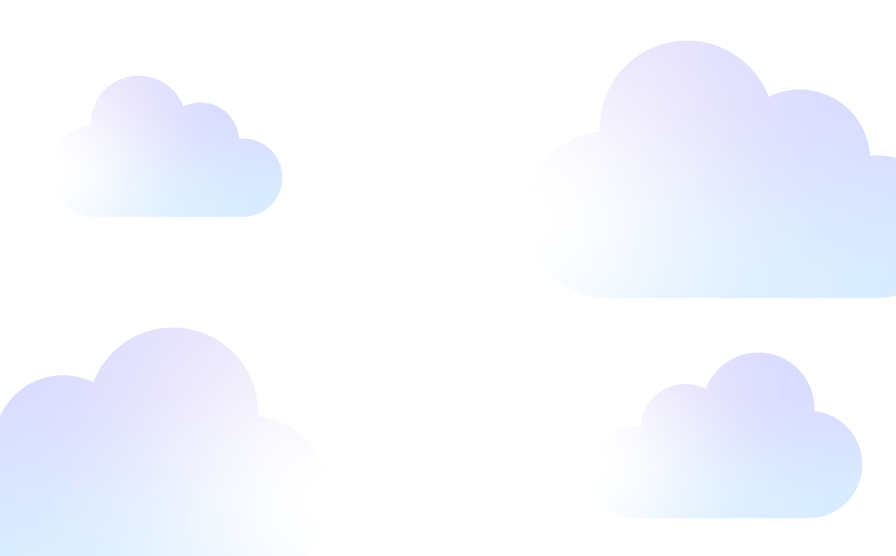
A WebGL 1 fragment shader for this background:

```glsl
precision highp float;
// Four soft pastel clouds with lilac to sky-blue shading on a white background.

uniform vec2 u_resolution;

#define SKY vec3(1.0, 1.0, 1.0)
#define LILAC vec3(0.89, 0.865, 0.985)
#define PERIWINKLE vec3(0.85, 0.86, 1.0)
#define PALE_BLUE vec3(0.85, 0.925, 1.0)
#define GLOW_CENTER vec2(0.0, 0.32)
#define GLOW_FALLOFF 2.0
#define CLOUD_WIDTH 1.645

float circle(vec2 p, vec2 center, float radius) {
  return length(p - center) - radius;
}

float box(vec2 p, vec2 center, vec2 halfSize) {
  vec2 d = abs(p - center) - halfSize;
  return length(max(d, 0.0)) + min(max(d.x, d.y), 0.0);
}

// Signed distance to a cloud of height 1 whose lower left corner is the origin
float cloudDistance(vec2 p) {
  float d = circle(p, vec2(0.324, 0.324), 0.324);
  d = min(d, circle(p, vec2(0.628, 0.661), 0.339));
  d = min(d, circle(p, vec2(1.066, 0.537), 0.273));
  d = min(d, circle(p, vec2(1.368, 0.277), 0.277));
  return min(d, box(p, vec2(0.846, 0.225), vec2(0.522, 0.225)));
}

// Vertical blue to violet blend, fading to white around the lit side
vec3 cloudColor(vec2 p) {
  vec3 top = mix(LILAC, PERIWINKLE, smoothstep(0.3, 1.3, p.x));
  vec3 shade = mix(PALE_BLUE, top, smoothstep(0.05, 0.8, p.y));
  vec2 toGlow = p - GLOW_CENTER;
  float glow = exp(-GLOW_FALLOFF * dot(toGlow, toGlow));
  return mix(shade, vec3(1.0), glow);
}

// facing: 1 puts the tall lobe on the left, -1 mirrors the cloud
// litSide: 0 lights the tall side, 1 lights the low side
vec3 addCloud(vec3 color, vec2 p, vec2 corner, float size, float facing, float litSide) {
  vec2 local = (p - corner) * vec2(facing, 1.0) / size;
  vec2 lit = vec2(mix(local.x, CLOUD_WIDTH - local.x, litSide), local.y);
  float pixel = 1.0 / (u_resolution.y * size);
  float coverage = 1.0 - smoothstep(-0.75 * pixel, 0.75 * pixel, cloudDistance(local));
  return mix(color, cloudColor(lit), coverage);
}

void main() {
  vec2 p = gl_FragCoord.xy / u_resolution.y;
  vec3 color = SKY;

  // Upper left, upper right, lower left, lower right
  color = addCloud(color, p, vec2(0.090, 0.610), 0.254, 1.0, 0.0);
  color = addCloud(color, p, vec2(0.945, 0.464), 0.463, 1.0, 0.0);
  color = addCloud(color, p, vec2(0.595, -0.041), 0.452, -1.0, 0.0);
  color = addCloud(color, p, vec2(1.551, 0.068), 0.298, -1.0, 1.0);

  gl_FragColor = vec4(color, 1.0);
}
```
